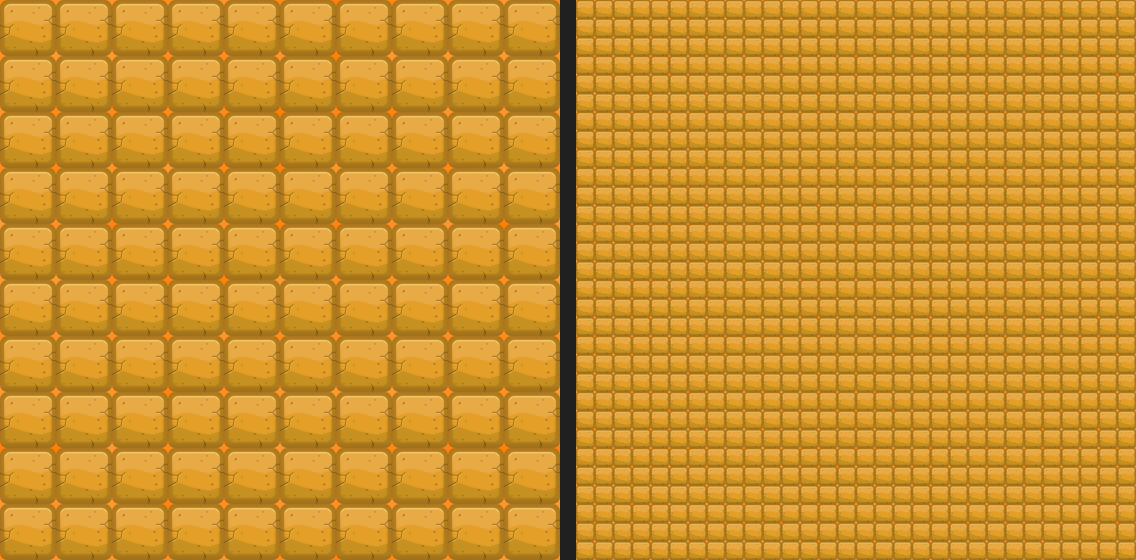
Left, the tile; right, the same tile 3 across and 3 down.
Write a Shadertoy shader that draws this pattern.

```glsl
// A wall of rounded sandstone blocks with orange gaps where four corners meet.
// Each cell layers distance functions: gap, rim, banded face, top light,
// pits and cracks. Whole repeats and wrapped corner hashes keep it seamless.

// Layout, in cells (v runs downward inside a cell)
const float REPEATS = 10.0;
const float BLOCK_RADIUS = 0.14;
const float FACE_RADIUS = 0.115;
const vec2 FACE_CENTER = vec2(0.50, 0.488);
const vec2 FACE_HALF = vec2(0.428, 0.418);
const float CRACK_HALF_WIDTH = 0.006;
const float LIGHT_WIDTH = 0.026;

// Colours
const vec3 GAP_DEEP = vec3(1.00, 0.50, 0.03);
const vec3 GAP_PALE = vec3(1.00, 0.61, 0.20);
const vec3 RIM = vec3(0.69, 0.485, 0.11);
const vec3 RIM_SEAM = vec3(0.62, 0.44, 0.12);
const vec3 FACE_TOP = vec3(0.91, 0.665, 0.27);
const vec3 FACE_MIDDLE = vec3(0.89, 0.625, 0.155);
const vec3 FACE_BOTTOM = vec3(0.775, 0.57, 0.13);
const vec3 EDGE_LIGHT = vec3(0.97, 0.81, 0.46);
const vec3 CRACK_DARK = vec3(0.42, 0.28, 0.06);
const vec3 PIT_DARK = vec3(0.50, 0.32, 0.04);

// Pits: position, strength
const int PIT_COUNT = 10;
const vec3 PITS[PIT_COUNT] = vec3[](
    vec3(0.21, 0.20, 1.0), vec3(0.60, 0.23, 0.5), vec3(0.70, 0.14, 0.45),
    vec3(0.32, 0.52, 0.4), vec3(0.76, 0.50, 0.8), vec3(0.79, 0.65, 0.9),
    vec3(0.55, 0.75, 0.8), vec3(0.26, 0.85, 0.65), vec3(0.14, 0.85, 0.4),
    vec3(0.75, 0.84, 0.45));

// Cracks: start and end of each segment
const int CRACK_COUNT = 11;
const vec4 CRACKS[CRACK_COUNT] = vec4[](
    vec4(0.80, 0.36, 0.87, 0.365), vec4(0.87, 0.365, 0.94, 0.29),
    vec4(0.94, 0.29, 1.00, 0.29), vec4(0.87, 0.365, 0.92, 0.43),
    vec4(0.92, 0.43, 1.00, 0.445), vec4(0.00, 0.445, 0.06, 0.48),
    vec4(0.06, 0.48, 0.18, 0.49), vec4(0.18, 0.49, 0.23, 0.44),
    vec4(0.18, 0.49, 0.165, 0.60), vec4(0.165, 0.60, 0.07, 0.65),
    vec4(0.07, 0.65, 0.00, 0.69));

float hash(vec2 p) {
    vec3 q = fract(vec3(p.xyx) * 0.1031);
    q += dot(q, q.yzx + 33.33);
    return fract((q.x + q.y) * q.z);
}

float roundBox(vec2 p, vec2 halfSize, float radius) {
    vec2 q = abs(p) - halfSize + radius;
    return length(max(q, 0.0)) + min(max(q.x, q.y), 0.0) - radius;
}

float segment(vec2 p, vec2 a, vec2 b) {
    vec2 ab = b - a;
    return length(p - a - ab * clamp(dot(p - a, ab) / dot(ab, ab), 0.0, 1.0));
}

float cover(float d, float aa) {
    return clamp(0.5 - d / aa, 0.0, 1.0);
}

float crackDistance(vec2 p) {
    float d = 1.0;
    for (int i = 0; i < CRACK_COUNT; i++)
        d = min(d, segment(p, CRACKS[i].xy, CRACKS[i].zw));
    return d - CRACK_HALF_WIDTH;
}

// Curved, tapered chip in the lower rim
float chipDistance(vec2 p) {
    float bend = p.y - 0.94;
    float taper = 1.0 - abs(p.y - 0.93) / 0.075;
    return abs(p.x - 0.665 + 6.0 * bend * bend) - 0.017 * taper;
}

// Three bands divided by folded lines
vec3 faceColor(vec2 p, float aa) {
    float upper = 0.375 + 0.35 * max(0.25 - p.x, 0.0)
        + 0.27 * max(p.x - 0.42, 0.0) - 0.6 * max(p.x - 0.72, 0.0);
    float lower = 0.56 + 0.33 * p.x
        - 0.15 * max(p.x - 0.45, 0.0) - 0.5 * max(p.x - 0.74, 0.0);
    vec3 col = mix(FACE_MIDDLE, FACE_TOP, cover(p.y - upper, aa * 1.3));
    return mix(col, FACE_BOTTOM, cover(lower - p.y, aa * 1.3));
}

void mainImage(out vec4 fragColor, in vec2 fragCoord) {
    vec2 grid = fragCoord / iResolution.xy * REPEATS;
    float aa = 1.3 * REPEATS / min(iResolution.x, iResolution.y);
    vec2 p = vec2(fract(grid.x), 1.0 - fract(grid.y));

    // Corner gap, shared by the four blocks around it
    vec2 corner = mod(floor(grid + 0.5), REPEATS);
    vec3 col = mix(GAP_DEEP, GAP_PALE, hash(corner + 3.0));

    // Rim, darker at the seam and below
    float block = roundBox(p - 0.5, vec2(0.5), BLOCK_RADIUS);
    vec3 rim = mix(RIM, RIM_SEAM, smoothstep(-0.035, 0.0, block));
    rim *= 1.0 - 0.06 * smoothstep(0.88, 0.96, p.y);
    col = mix(col, rim, cover(block, aa));

    // Face with a light upper lip and a soft shaded edge
    float face = roundBox(p - FACE_CENTER, FACE_HALF, FACE_RADIUS);
    vec3 stone = faceColor(p, aa);
    stone *= 1.0 - 0.09 * smoothstep(-0.04, 0.0, face) * smoothstep(0.2, 0.5, p.y);
    float lip = cover(-face - LIGHT_WIDTH, aa) * (1.0 - smoothstep(0.08, 0.22, p.y));
    stone = mix(stone, EDGE_LIGHT, 0.85 * lip);
    for (int i = 0; i < PIT_COUNT; i++)
        stone = mix(stone, PIT_DARK, 0.75 * PITS[i].z * cover(length(p - PITS[i].xy) - 0.015, aa));
    col = mix(col, stone, cover(face, aa));

    // Cracks with a lit lower edge, then the chip
    float lit = cover(crackDistance(p - vec2(0.012, 0.018)), aa);
    col = mix(col, EDGE_LIGHT, 0.45 * lit * cover(face, aa));
    col = mix(col, CRACK_DARK, 0.75 * cover(crackDistance(p), aa));
    col = mix(col, CRACK_DARK, 0.75 * cover(chipDistance(p), aa));

    fragColor = vec4(col, 1.0);
}
```
